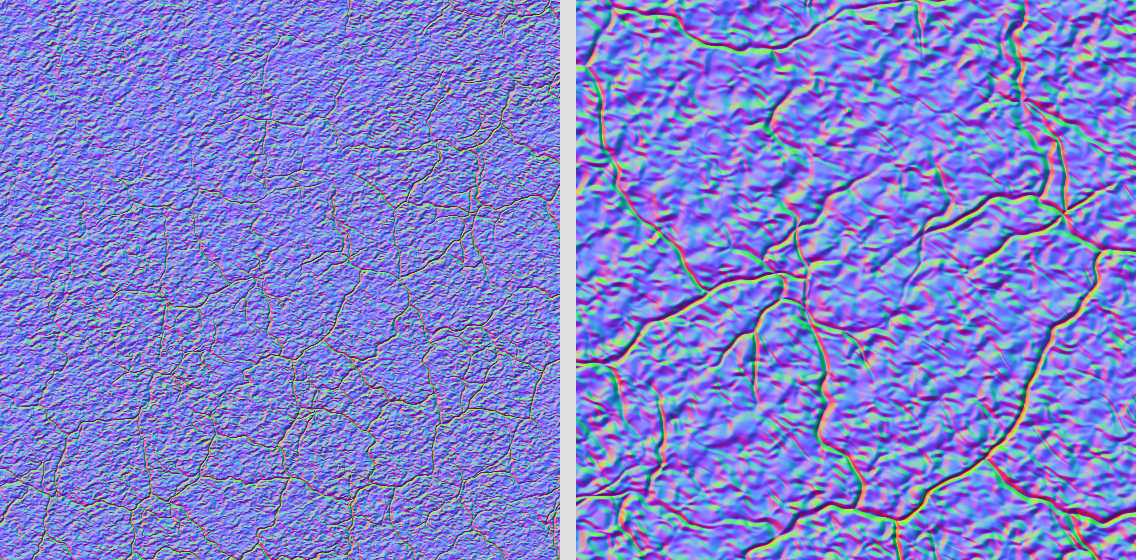
Left: the whole. Right: its middle third, enlarged.
Give the GLSL for this texture map, as a three.js fragment shader.

```glsl
// Tangent-space normal map of finely grained, cracked hide.
// A height field of warped noise, short scratches and broken Voronoi
// cracks is differentiated, and its normal is written out as colour.
#define GRAIN 320.0        // fine grains across the canvas
#define FINE_STRETCH 0.7   // frequency along a grain relative to across it
#define BROAD_STRETCH 0.45 // the same for the broader streaks
#define GRAIN_RELIEF 1.55  // steepness of the grain
#define SWELL_DEPTH 0.003  // height of the soft bumps under the grain
#define CRACK_CELLS 8.0    // large plates across the canvas
#define CRACK_WIDTH 0.0018 // half width of a groove
#define CRACK_DEPTH 0.0058 // depth of a groove
#define SCRATCH_DEPTH 0.002
#define SAMPLE_STEP 0.0011 // distance between height samples

varying vec2 vUv;

float hash(vec2 p) {
  return fract(sin(dot(p, vec2(127.1, 311.7))) * 43758.5453);
}

// Feature point of a plate, kept away from the cell edges.
vec2 platePoint(vec2 cell) {
  return 0.08 + 0.84 * vec2(hash(cell), hash(cell + 57.3));
}

float noise(vec2 p) {
  vec2 i = floor(p), f = fract(p);
  f = f * f * (3.0 - 2.0 * f);
  return mix(mix(hash(i), hash(i + vec2(1.0, 0.0)), f.x),
             mix(hash(i + vec2(0.0, 1.0)), hash(i + 1.0), f.x), f.y);
}

vec2 noise2(vec2 p) {
  return vec2(noise(p), noise(p + 41.7)) - 0.5;
}

// Coordinates along and across a direction.
vec2 align(vec2 p, float angle) {
  vec2 d = vec2(cos(angle), sin(angle));
  return vec2(dot(p, d), dot(p, vec2(-d.y, d.x)));
}

// Distance to the nearest Voronoi border, in cells.
float borderDistance(vec2 p) {
  vec2 cell = floor(p), f = fract(p), nearest = vec2(0.0);
  float best = 8.0;
  for (int y = -1; y <= 1; y++) {
    for (int x = -1; x <= 1; x++) {
      vec2 o = vec2(float(x), float(y));
      vec2 r = o + platePoint(cell + o) - f;
      if (dot(r, r) < best) {
        best = dot(r, r);
        nearest = r;
      }
    }
  }
  float border = 8.0;
  for (int y = -1; y <= 1; y++) {
    for (int x = -1; x <= 1; x++) {
      vec2 o = vec2(float(x), float(y));
      vec2 r = o + platePoint(cell + o) - f;
      vec2 gap = r - nearest;
      if (dot(gap, gap) > 0.0001)
        border = min(border, dot(0.5 * (r + nearest), normalize(gap)));
    }
  }
  return border;
}

float groove(vec2 p, float cells) {
  float d = borderDistance(p * cells) / (cells * CRACK_WIDTH);
  return exp(-d * d);
}

float height(vec2 p) {
  // The upper left is smoother, with stronger rising streaks.
  float region = smoothstep(0.1, 0.95, 0.75 * p.x + 0.75 * (1.0 - p.y));

  // Fine falling grain over broader rising streaks, in uneven patches.
  vec2 g = p + noise2(p * GRAIN * 0.4) * 1.5 / GRAIN;
  float fine = noise(align(g, -0.32) * vec2(FINE_STRETCH, 1.0) * GRAIN) - 0.5;
  float broad = noise(align(g, 0.55) * vec2(BROAD_STRETCH, 1.0) * GRAIN * 0.52) - 0.5;
  float hide = fine * mix(0.8, 1.0, region) + broad * mix(1.4, 1.1, region);
  hide *= GRAIN_RELIEF / GRAIN * (0.5 + 0.65 * noise(p * 55.0) + 0.35 * noise(p * 7.0));
  hide += SWELL_DEPTH * noise(align(p, 0.4) * vec2(45.0, 75.0));

  // Short, slightly bent dashes falling to the right.
  vec2 bent = p + noise2(p * 40.0) * 0.012;
  float dash = noise(align(bent, -0.75) * vec2(55.0, 220.0));
  float scratches = smoothstep(0.74, 1.0, dash) * mix(0.4, 1.0, region);

  // Jagged cracks at two scales, broken by masks.
  vec2 q = p + noise2(p * 14.0) * 0.04 + noise2(p * 42.0 + 9.0) * 0.018
         + noise2(p * 110.0 + 23.0) * 0.006;
  float wide = groove(q, CRACK_CELLS)
             * smoothstep(0.2, 0.65, noise(p * 10.0 + 5.0) + 0.2 * region);
  float thin = groove(q + 2.7, CRACK_CELLS * 1.7)
             * smoothstep(0.5, 0.85, noise(p * 13.0 + 29.0));
  float cracks = max(wide, 0.8 * thin) * mix(0.2, 1.0, region);

  return hide * (1.0 - 0.5 * cracks) - SCRATCH_DEPTH * scratches - CRACK_DEPTH * cracks;
}

void main() {
  float h = height(vUv);
  vec2 slope = vec2(height(vUv + vec2(SAMPLE_STEP, 0.0)) - h,
                    height(vUv + vec2(0.0, SAMPLE_STEP)) - h) / SAMPLE_STEP;
  vec3 n = normalize(vec3(-slope, 1.0));

  // Red is mirrored; blue holds the unscaled depth component.
  vec3 color = vec3(0.5 - 0.5 * n.x, 0.5 + 0.5 * n.y, 1.05 * n.z - 0.05 * n.y);
  gl_FragColor = vec4(clamp(color, 0.0, 1.0), 1.0);
}
```
